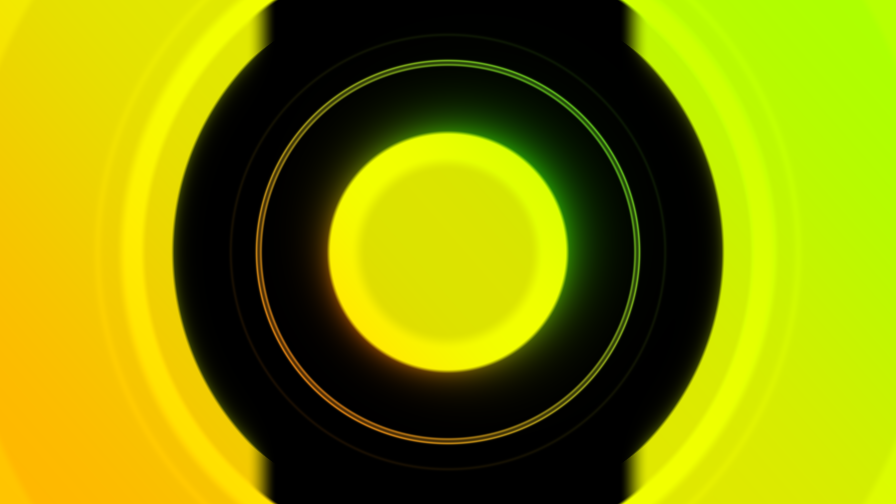
Give the GLSL for this background, as a WebGL 1 fragment shader.

```glsl
precision highp float;

uniform vec2 u_resolution;

const float BUTTON_RADIUS = 0.237;
const float FACE_RADIUS = 0.176;
const float WELL_RADIUS = 0.546;
const float BAND_RADIUS = 0.606;
const vec2 LIGHT_DIR = vec2(0.75, 0.66);

const vec3 AMBER = vec3(1.0, 0.72, 0.0);
const vec3 YELLOW = vec3(0.88, 0.91, 0.0);
const vec3 LIME = vec3(0.68, 1.0, 0.0);

// 1 inside the radius, 0 outside, with a soft edge
float disc(float r, float radius, float blur) {
    return 1.0 - smoothstep(radius - blur, radius + blur, r);
}

// Gaussian line around a radius
float ring(float r, float radius, float width) {
    float d = (r - radius) / width;
    return exp(-d * d);
}

// Diagonal sweep from amber through yellow to lime
vec3 citrus(vec2 p) {
    float t = clamp(0.5 + dot(p, vec2(0.38, 0.33)), 0.0, 1.0);
    vec3 warm = mix(AMBER, YELLOW, smoothstep(0.0, 0.5, t));
    return mix(warm, LIME, smoothstep(0.5, 1.0, t));
}

// Bright plate with concentric steps
vec3 plate(vec2 p, float r) {
    vec3 color = citrus(p);
    float band = smoothstep(0.597, 0.612, r) * disc(r, 0.648, 0.012);
    color += vec3(0.07, 0.10, 0.0) * band;
    color += 0.025 * ring(r, 0.695, 0.008) * vec3(1.0, 1.0, 0.0);
    color += vec3(0.04, 0.05, 0.0) * smoothstep(0.955, 0.975, r);
    return color;
}

// Dark well: button halo, twin-line ring and faint outer ring
vec3 well(float r, float facing, float lit) {
    float side = 0.5 + 0.5 * facing;
    float halo = exp(-max(r - BUTTON_RADIUS, 0.0) / mix(0.022, 0.046, side));
    vec3 haloColor = mix(vec3(0.58, 0.28, 0.0), vec3(0.16, 0.68, 0.01), side);
    vec3 color = haloColor * halo * 0.8;

    vec3 ringColor = mix(vec3(0.90, 0.52, 0.08), vec3(0.38, 0.76, 0.12), side);
    float fill = smoothstep(0.367, 0.371, r) * disc(r, 0.381, 0.002);
    float lines = ring(r, 0.380, 0.0024) + 0.75 * ring(r, 0.3715, 0.0024);
    color += ringColor * (0.28 * fill + 0.65 * lines);
    color += ringColor * 0.10 * ring(r, 0.431, 0.003);

    float edgeGlow = exp(-max(WELL_RADIUS - r, 0.0) / 0.012);
    color += vec3(0.24, 0.28, 0.0) * edgeGlow * lit;
    return color;
}

// Raised button with a brighter rim
vec3 button(vec2 p, float r) {
    float rim = smoothstep(FACE_RADIUS - 0.014, FACE_RADIUS + 0.018, r);
    vec3 face = citrus(p * 1.4) * 0.98;
    vec3 edge = citrus(p * 2.0) + vec3(0.07, 0.09, 0.0);
    return mix(face, edge, rim);
}

void main() {
    vec2 p = (gl_FragCoord.xy - 0.5 * u_resolution) / u_resolution.y;
    float r = length(p);
    float facing = dot(p, LIGHT_DIR) / max(r, 0.001);
    float pixel = 1.0 / u_resolution.y;

    // The inner band fades out toward the top and bottom
    float lit = smoothstep(0.340, 0.400, abs(p.x));
    float wellMask = disc(r, WELL_RADIUS, 0.003 + 0.5 * pixel);
    float gapMask = disc(r, BAND_RADIUS, 0.005) * (1.0 - lit);
    float dark = max(wellMask, gapMask);

    vec3 color = mix(plate(p, r), well(r, facing, lit), dark);
    color = mix(color, button(p, r), disc(r, BUTTON_RADIUS, 0.004 + 0.5 * pixel));
    gl_FragColor = vec4(clamp(color, 0.0, 1.0), 1.0);
}
```
